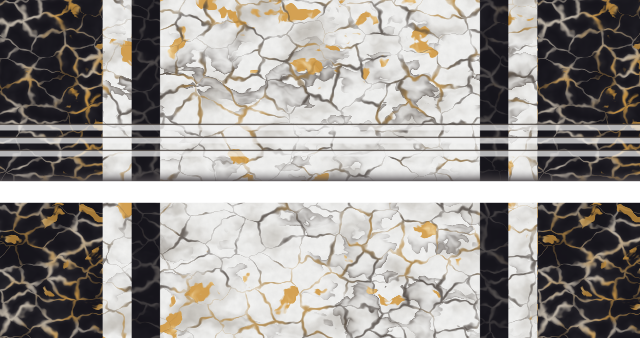
This texture is drawn by a Shadertoy shader. Its source:

```glsl
// Two marble slabs, a stair tread above a riser, split by a white gap.
// Symmetric bands alternate black and white stone; veins are warped cell
// borders, while stains and gold leaf come from layered gradient noise.

// Layout, in units of canvas height
const float ASPECT = 1.8963;
const float BAND_INNER = 0.474, BAND_MIDDLE = 0.558, BAND_OUTER = 0.644;
const float TREAD_BOTTOM = 0.464, RISER_TOP = 0.400;
const float STRIPE_TOP = 0.632, STRIPE_PITCH = 0.0385, STRIPE_HEIGHT = 0.018;
const float NOSE_HEIGHT = 0.040;      // shaded rounding under the tread
const float SLAB_REPEAT = 1.593;      // right black slab repeats the left one

// Stone
const vec2 BLACK_CELLS = vec2(13.0, 19.0);
const vec2 WHITE_CELLS = vec2(10.0, 13.0);
const float STRIPE_OPACITY = 0.72;
const vec3 PAPER = vec3(1.0);
const vec3 IVORY = vec3(0.93, 0.93, 0.925);
const vec3 CLOUD = vec3(0.76, 0.745, 0.72);
const vec3 UMBER = vec3(0.30, 0.27, 0.25);
const vec3 INK = vec3(0.085, 0.08, 0.105);
const vec3 BONE = vec3(0.77, 0.73, 0.67);
const vec3 GOLD = vec3(0.82, 0.60, 0.26);
const vec3 PALE_GOLD = vec3(0.95, 0.84, 0.62);
const vec3 NOSE_SHADE = vec3(0.30, 0.28, 0.29);

float sq(float x) { return x * x; }

vec2 hash2(vec2 p) {
    p = vec2(dot(p, vec2(127.1, 311.7)), dot(p, vec2(269.5, 183.3)));
    return fract(sin(p) * 43758.5);
}

float gradientNoise(vec2 p) {
    vec2 i = floor(p), f = fract(p), e = vec2(1.0, 0.0);
    vec2 u = f * f * f * (f * (f * 6.0 - 15.0) + 10.0);
    float a = dot(hash2(i) * 2.0 - 1.0, f);
    float b = dot(hash2(i + e.xy) * 2.0 - 1.0, f - e.xy);
    float c = dot(hash2(i + e.yx) * 2.0 - 1.0, f - e.yx);
    float d = dot(hash2(i + 1.0) * 2.0 - 1.0, f - 1.0);
    return mix(mix(a, b, u.x), mix(c, d, u.x), u.y);
}

float fbm(vec2 p) {
    float sum = 0.0, amp = 0.6;
    for (int i = 0; i < 4; i++) {
        sum += amp * gradientNoise(p);
        p = mat2(1.6, 1.2, -1.2, 1.6) * p + 3.7;
        amp *= 0.5;
    }
    return sum;
}

// Distance to the nearest border between scattered cells
float cellBorder(vec2 p) {
    vec2 i = floor(p), f = fract(p), nearest = vec2(8.0);
    for (int k = 0; k < 9; k++) {
        vec2 g = vec2(k % 3 - 1, k / 3 - 1);
        vec2 r = g + hash2(i + g) - f;
        if (dot(r, r) < dot(nearest, nearest)) nearest = r;
    }
    float d = 8.0;
    for (int k = 0; k < 25; k++) {
        vec2 g = vec2(k % 5 - 2, k / 5 - 2);
        vec2 r = g + hash2(i + g) - f, gap = r - nearest;
        if (dot(gap, gap) > 1e-4) d = min(d, dot(0.5 * (r + nearest), normalize(gap)));
    }
    return d;
}

vec2 warp(vec2 p) {
    vec2 broad = vec2(fbm(p * 8.0), fbm(p * 8.0 + 31.0));
    vec2 fine = vec2(gradientNoise(p * 42.0), gradientNoise(p * 42.0 + 17.0));
    return p + 0.055 * broad + 0.012 * fine;
}

vec3 goldLeaf(vec2 p) {
    return mix(GOLD, PALE_GOLD, smoothstep(0.0, 0.4, fbm(p * 16.0 + 5.0)));
}

vec3 whiteMarble(vec2 p, float goldBias, float stain) {
    vec2 w = warp(p);
    vec3 col = mix(IVORY, CLOUD, smoothstep(-0.08, 0.38, fbm(w * vec2(6.0, 9.0))));
    col += 0.05 * fbm(p * 45.0);
    // Stains are sharp on one side and fade away on the other
    float front = fbm(w * vec2(7.0, 12.0) + 11.0);
    float patches = smoothstep(-0.12, 0.22, fbm(p * 7.0 + 23.0) + 0.25 * stain - 0.08);
    float smudge = smoothstep(-0.012, 0.012, front) * exp(-13.0 * max(front, 0.0));
    col = mix(col, UMBER + 0.08, smudge * patches * (0.55 + 0.3 * stain));
    float leaf = smoothstep(0.20, 0.25, fbm(w * vec2(9.0, 12.0) + 47.0) + goldBias);
    col = mix(col, goldLeaf(w), 0.9 * leaf);
    float border = cellBorder(w * WHITE_CELLS);
    float broken = smoothstep(-0.15, 0.2, fbm(p * 10.0 + 71.0) + 0.12 * stain);
    float vein = 1.0 - smoothstep(0.01, 0.03 + 0.06 * broken, border);
    vec3 veinColor = mix(UMBER, GOLD * 0.85, smoothstep(-0.1, 0.2, fbm(p * 5.0 + 90.0) + goldBias));
    return mix(col, veinColor, vein * (0.15 + 0.65 * broken));
}

vec3 blackMarble(vec2 p, float goldBias, float strength) {
    vec2 w = warp(p);
    vec3 col = INK + 0.10 * max(fbm(w * 9.0), 0.0);
    float border = cellBorder(w * BLACK_CELLS);
    float broken = smoothstep(-0.25, 0.25, fbm(p * 9.0 + 13.0));
    float leaf = smoothstep(0.20, 0.27, fbm(w * vec2(11.0, 15.0) + 47.0) + goldBias);
    col += strength * broken * 0.28 * exp(-9.0 * border) * BONE;
    float vein = 1.0 - smoothstep(0.01, 0.05 + 0.12 * broken, border);
    vec3 veinColor = mix(BONE, GOLD, smoothstep(-0.1, 0.2, fbm(p * 6.0 + 61.0) + goldBias));
    col = mix(col, veinColor, vein * strength * (0.25 + 0.65 * broken));
    return mix(col, goldLeaf(w) * 0.9, 0.85 * leaf);
}

void mainImage(out vec4 fragColor, in vec2 fragCoord) {
    vec2 p = fragCoord / iResolution.xy * vec2(ASPECT, 1.0);
    float px = 0.75 / iResolution.y;
    float side = abs(p.x - 0.5 * ASPECT);
    bool tread = p.y > 0.5 * (TREAD_BOTTOM + RISER_TOP);
    vec2 seed = tread ? vec2(2.0, 3.0) : vec2(9.0, 6.0);

    // Where gold and dark stains gather on each slab
    float diagonal = exp(-sq((p.y - 0.086 - 0.31 * (p.x - 0.64)) / 0.08));
    float goldBias = tread ? mix(-0.06, 0.09, smoothstep(0.68, 0.98, p.y)) : -0.06 + 0.14 * diagonal;
    float stain = tread ? exp(-sq((p.y - 0.75) / 0.09)) : exp(-sq(length(p - vec2(1.16, 0.14)) / 0.22));

    // Bands from the centre outwards: white, black, white, black
    float inner = smoothstep(-px, px, side - BAND_INNER);
    float middle = smoothstep(-px, px, side - BAND_MIDDLE);
    float outer = smoothstep(-px, px, side - BAND_OUTER);
    float black = inner - middle + outer;
    vec3 light = vec3(0.0), dark = vec3(0.0);
    if (black < 1.0) light = whiteMarble(p + seed, goldBias, stain);
    if (black > 0.0) {
        float slabX = mod(p.x, SLAB_REPEAT);
        bool wide = side > BAND_OUTER;
        float cornerGold = smoothstep(0.85, 0.98, p.y) * step(0.5 * ASPECT, p.x);
        float slabGold = wide ? 0.13 * smoothstep(0.08, 0.22, slabX) - 0.06 : 0.2 * cornerGold - 0.2;
        vec2 slab = wide ? vec2(slabX, p.y) : p;
        dark = blackMarble(slab + seed + 4.0, slabGold, wide ? 1.0 : 0.3);
    }
    vec3 col = mix(light, dark, black);

    // Pale anti-slip stripes, each under a fine dark groove
    for (int i = 0; i < 3; i++) {
        float depth = STRIPE_TOP - float(i) * STRIPE_PITCH - p.y;
        float stripe = smoothstep(-px, px, depth) * smoothstep(-px, px, STRIPE_HEIGHT - depth);
        col = mix(col, vec3(0.95), STRIPE_OPACITY * stripe);
        col = mix(col, UMBER, 0.8 * (1.0 - smoothstep(0.0008, 0.0015 + px, abs(depth))));
    }

    // Rounded nose of the tread, then the gap
    float nose = 1.0 - clamp((p.y - TREAD_BOTTOM) / NOSE_HEIGHT, 0.0, 1.0);
    if (tread) col = mix(col, NOSE_SHADE, 0.9 * nose * nose);
    float gap = smoothstep(-px, px, TREAD_BOTTOM - p.y) * smoothstep(-px, px, p.y - RISER_TOP);
    fragColor = vec4(clamp(mix(col, PAPER, gap), 0.0, 1.0), 1.0);
}
```
